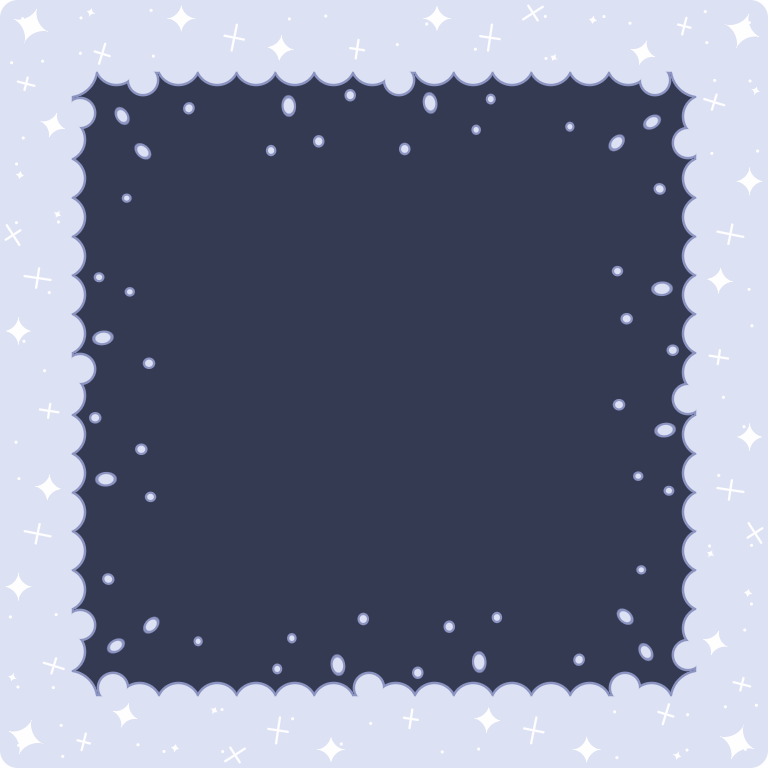
A WebGL 2 fragment shader for this background:

```glsl
#version 300 es
precision highp float;
uniform vec2 u_resolution;
out vec4 outColor;

// Lengths are hundredths of the canvas; y runs inward from the edge being drawn.

float hash(vec2 cell) {
  vec3 h = fract(vec3(cell.xyx) * vec3(0.1031, 0.103, 0.0973));
  h += dot(h, h.yzx + 33.33);
  return fract((h.x + h.y) * h.z);
}

// Across and along coordinates of a shape tilted from the upright
vec2 tilt(vec2 v, float angle) {
  float c = cos(angle), s = sin(angle);
  return vec2(c * v.x + s * v.y, s * v.x - c * v.y);
}

// Row of round scallops, broken by a deeper one in each period
float scallops(vec2 p) {
  float t = mod(p.x - 20.7, 33.333);
  float cell = clamp(floor(t / 5.052), 0.0, 5.0);
  float shallow = length(vec2(t - (cell + 0.5) * 5.052, p.y - 8.24)) - 2.83;
  float offset = mod(t - 14.583, 33.333) - 16.667;
  float deep = length(vec2(offset, p.y - 10.42)) - 1.97;
  float corner = length(p - 8.85) - 3.83;
  return min(min(p.y - 9.5, shallow), min(deep, corner));
}

// Oval pebbles: x, y, size, tilt
float pebbles(vec2 p) {
  const vec4 spots[12] = vec4[12](
    vec4(15.9, 15.1, 0.85, -0.55), vec4(80.3, 18.6, 0.85, 0.75),
    vec4(24.6, 14.1, 0.75, 0.4), vec4(37.6, 13.8, 0.95, -0.05),
    vec4(35.3, 19.6, 0.68, 0.0), vec4(41.5, 18.4, 0.75, 0.0),
    vec4(45.6, 12.4, 0.75, 0.0), vec4(52.7, 19.4, 0.75, 0.0),
    vec4(56.0, 13.4, 0.95, -0.15), vec4(62.0, 16.9, 0.62, 0.0),
    vec4(63.9, 12.9, 0.65, 0.0), vec4(74.2, 16.5, 0.6, 0.0));
  float d = 100.0;
  for (int i = 0; i < 12; i++) {
    vec4 spot = spots[i];
    vec2 v = tilt(p - spot.xy, spot.w);
    v.y /= spot.z > 0.8 ? 1.48 : 1.08;
    d = min(d, length(v) - spot.z);
  }
  return d;
}

// Four-pointed stars with hollow sides: x, y, size, tilt
float stars(vec2 p) {
  const vec4 spots[8] = vec4[8](
    vec4(4.0, 3.3, 2.5, 0.35), vec4(23.6, 2.4, 1.9, 0.0),
    vec4(36.5, 6.3, 1.9, 0.1), vec4(56.9, 2.4, 1.9, 0.0),
    vec4(83.7, 6.9, 1.85, 0.3), vec4(11.8, 1.6, 0.65, 0.3),
    vec4(77.2, 2.6, 0.65, 0.2), vec4(72.1, 7.5, 0.6, 0.5));
  float d = 100.0;
  for (int i = 0; i < 8; i++) {
    vec2 v = pow(abs(tilt(p - spots[i].xy, spots[i].w)) + 0.0001, vec2(0.6));
    d = min(d, 0.45 * (pow(v.x + v.y, 1.667) - spots[i].z));
  }
  return d;
}

// Thin crossed strokes: x, y, size, tilt
float crosses(vec2 p) {
  const vec4 spots[6] = vec4[6](
    vec4(13.3, 7.0, 1.35, 0.3), vec4(30.5, 4.9, 1.7, 0.2),
    vec4(46.5, 6.4, 1.2, 0.15), vec4(63.8, 4.9, 1.7, 0.15),
    vec4(69.4, 1.7, 1.5, 1.0), vec4(89.1, 3.4, 1.1, 0.25));
  float d = 100.0;
  for (int i = 0; i < 6; i++) {
    vec2 v = abs(tilt(p - spots[i].xy, spots[i].w));
    float upright = length(vec2(v.x, max(v.y - spots[i].z, 0.0)));
    float level = length(vec2(max(v.x - 0.75 * spots[i].z, 0.0), v.y));
    d = min(d, min(upright, level) - 0.15);
  }
  return d;
}

// Sparse specks scattered over the border
float specks(vec2 p) {
  vec2 cell = floor(p / 4.5);
  if (cell.y > 1.0 || cell.y < 0.0 || hash(cell) > 0.28) return 100.0;
  vec2 center = 0.2 + 0.6 * vec2(hash(cell + 17.0), hash(cell + 43.0));
  return length(p - (cell + center) * 4.5) - 0.2;
}

float cover(float d, float pixel) {
  return clamp(0.5 - d / pixel, 0.0, 1.0);
}

void main() {
  vec2 p = 100.0 * gl_FragCoord.xy / u_resolution;
  float pixel = 100.0 / min(u_resolution.x, u_resolution.y);
  vec2 box = abs(p - 50.0) - 47.7;
  float card = length(max(box, 0.0)) - 2.3;
  p.y = 100.0 - p.y;

  // Every side repeats the same design by quarter turns
  float frame = 100.0, pebble = 100.0, sparkle = 100.0;
  for (int side = 0; side < 4; side++) {
    frame = min(frame, scallops(p));
    pebble = min(pebble, pebbles(p));
    sparkle = min(sparkle, min(stars(p), min(crosses(p), specks(p))));
    p = vec2(p.y, 100.0 - p.x);
  }

  vec3 pale = vec3(0.867, 0.882, 0.957), white = vec3(0.995, 0.995, 1.0);
  float shape = min(frame - 0.16, pebble);
  vec3 color = mix(vec3(0.208, 0.227, 0.325), vec3(0.55, 0.58, 0.76), cover(shape, pixel));
  color = mix(color, pale, cover(min(frame + 0.16, pebble + 0.28), pixel));
  color = mix(color, white, cover(sparkle, pixel));
  color = mix(white, color, cover(card, pixel));
  outColor = vec4(color, 1.0);
}
```
